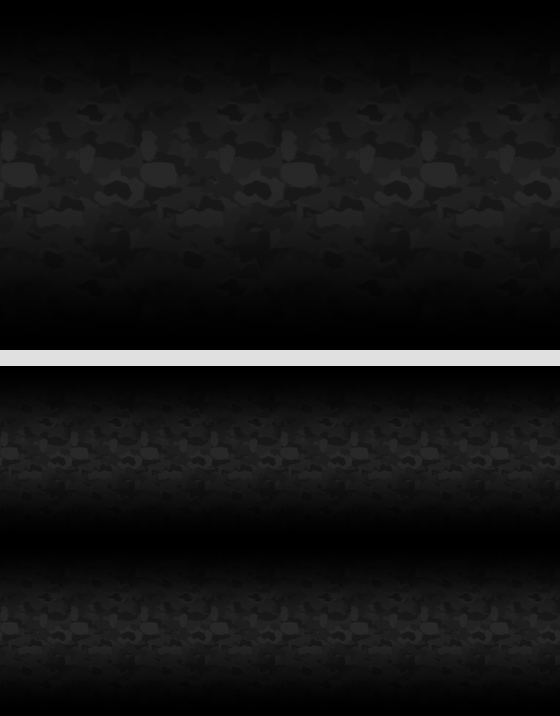
Top: one tile. Bottom: repeated 2 by 2.
Write a WebGL 2 fragment shader that draws this pattern.

```glsl
#version 300 es
precision highp float;
// Black camouflage: a tile of wavy blobs and horseshoes, repeated 4 x 2,
// built from wrapping gradient noise and warped ellipses, under a fine
// diagonal weave and a glow that fades to black at the top and bottom.

#define REPEATS vec2(4.0, 2.0)
#define TILE_SHAPE vec2(0.8, 1.0)   // width and height of one tile
#define TONE_LIGHT 0.156
#define TONE_BASE 0.133
#define TONE_SHADE 0.115
#define TONE_DEEP 0.096
#define WARP 0.022
#define WEAVE_LINES vec2(160.0, 100.0)
#define WEAVE_DEPTH 0.07

const float TAU = 6.2831853;

uniform vec2 u_resolution;
out vec4 fragColor;

// Random unit vector for a lattice point
vec2 latticeGradient(ivec2 cell, int seed) {
    uint h = uint(cell.x) * 1597u + uint(cell.y) * 51749u + uint(seed) * 7919u;
    h = (h ^ (h >> 15)) * 73939u;
    h = (h ^ (h >> 13)) * 19937u;
    h ^= h >> 16;
    float angle = float(h & 4095u) / 4096.0 * TAU;
    return vec2(cos(angle), sin(angle));
}

// Gradient noise that wraps after one tile of the given number of cells
float tileNoise(vec2 tile, vec2 cells, int seed) {
    vec2 p = tile * cells;
    vec2 i = floor(p), f = p - i;
    vec2 s = f * f * f * (f * (f * 6.0 - 15.0) + 10.0);
    float corner[4];
    for (int k = 0; k < 4; k++) {
        vec2 o = vec2(k & 1, k >> 1);
        corner[k] = dot(latticeGradient(ivec2(mod(i + o, cells)), seed), f - o);
    }
    return mix(mix(corner[0], corner[1], s.x), mix(corner[2], corner[3], s.x), s.y);
}

// Blotches with ragged edges
float blotches(vec2 tile, vec2 cells, int seed) {
    return tileNoise(tile, cells, seed)
         + 0.38 * tileNoise(tile, cells * 2.0, seed + 1)
         + 0.14 * tileNoise(tile, cells * 4.0, seed + 2);
}

// Shortest offset from a centre on the wrapping tile
vec2 wrapOffset(vec2 tile, vec2 centre) {
    return (fract(tile - centre + 0.5) - 0.5) * TILE_SHAPE;
}

// Positive inside an ellipse
float patchField(vec2 tile, vec2 centre, vec2 radius) {
    vec2 d = wrapOffset(tile, centre);
    return (1.0 - length(d / radius)) * min(radius.x, radius.y);
}

// Positive on an elliptic band, pinched open on its left side
float horseshoe(vec2 tile, vec2 centre, vec2 radius, float halfWidth) {
    vec2 d = wrapOffset(tile, centre) / radius;
    float band = halfWidth - abs(length(d) - 1.0) * radius.y;
    return band - 0.03 * smoothstep(0.65, 0.0, length(d - vec2(-1.0, 0.2)));
}

// Smooth coverage of the positive side of a field
float coverage(float field) {
    float w = max(fwidth(field), 1e-5);
    return smoothstep(-w, w, field);
}

void main() {
    vec2 uv = gl_FragCoord.xy / u_resolution;
    vec2 tile = uv * REPEATS;

    // Ripple the outlines
    vec2 ripple = vec2(tileNoise(tile, vec2(9.0, 12.0), 3),
                       tileNoise(tile, vec2(9.0, 12.0), 8));
    vec2 fine = vec2(tileNoise(tile, vec2(18.0, 24.0), 14),
                     tileNoise(tile, vec2(18.0, 24.0), 19));
    vec2 p = tile + WARP * (2.2 * ripple + fine);

    // Broad flat blotches, from soft shade to deep
    float tone = TONE_BASE;
    tone = mix(tone, TONE_SHADE, coverage(blotches(p, vec2(3.0, 6.0), 21) - 0.02));
    tone = mix(tone, TONE_LIGHT - 0.009, coverage(blotches(p, vec2(4.0, 7.0), 37) - 0.27));
    tone = mix(tone, TONE_DEEP, coverage(blotches(p, vec2(4.0, 8.0), 53) - 0.20));

    // Main light patches and dark hollows of the tile
    float light = patchField(p, vec2(0.13, 0.0), vec2(0.10, 0.075));
    light = max(light, patchField(p, vec2(0.06, 0.17), vec2(0.045, 0.09)));
    light = max(light, patchField(p, vec2(0.43, 0.75), vec2(0.14, 0.042)));
    light = max(light, patchField(p, vec2(0.62, 0.10), vec2(0.04, 0.07)));
    float hollow = patchField(p, vec2(0.85, 0.91), vec2(0.10, 0.055));
    hollow = max(hollow, patchField(p, vec2(0.84, 0.13), vec2(0.10, 0.045)));
    hollow = max(hollow, patchField(p, vec2(0.98, 0.23), vec2(0.035, 0.07)));
    float rings = max(horseshoe(p, vec2(0.85, 0.91), vec2(0.115, 0.068), 0.019),
                      horseshoe(p, vec2(0.68, 0.36), vec2(0.095, 0.045), 0.014));
    tone = mix(tone, TONE_LIGHT, coverage(light));
    tone = mix(tone, TONE_DEEP, coverage(hollow));
    tone = mix(tone, TONE_LIGHT, coverage(rings));

    // Fine diagonal weave, then the glow across the middle
    tone *= 1.0 + WEAVE_DEPTH * sin(TAU * dot(uv, WEAVE_LINES));
    float glow = 0.5 - 0.5 * cos(TAU * uv.y);
    fragColor = vec4(vec3(tone * glow), 1.0);
}
```
